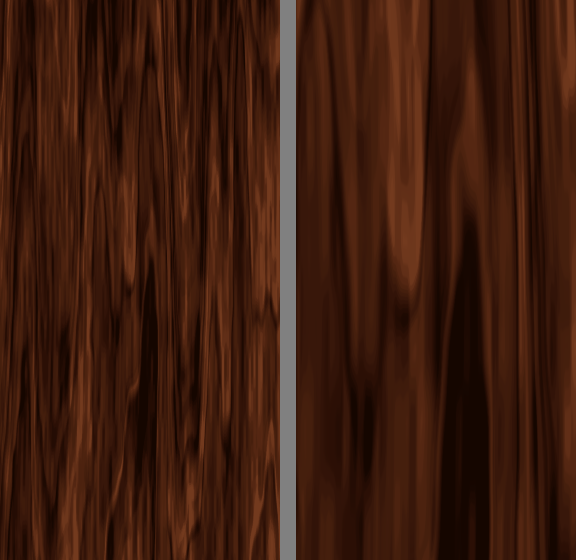
Left: the whole. Right: its middle third, enlarged.
Write a WebGL 1 fragment shader that draws this texture.

```glsl
precision highp float;
// Dark walnut veneer: a stretched height field is sliced into growth rings,
// so its ridges and hollows become long pointed cathedral flames.
// Broad streaks and crisp fibres are added, then toned through six browns.

uniform vec2 u_resolution;

// Palette, darkest to lightest
const vec3 UMBER    = vec3(0.115, 0.037, 0.008);
const vec3 COFFEE   = vec3(0.17, 0.06, 0.02);
const vec3 WALNUT   = vec3(0.22, 0.09, 0.04);
const vec3 CHESTNUT = vec3(0.27, 0.12, 0.05);
const vec3 RUSSET   = vec3(0.33, 0.15, 0.07);
const vec3 COPPER   = vec3(0.43, 0.215, 0.11);

// Feature scales, in cells per canvas width (x across, y along the grain)
const vec2 FLAME_SCALE  = vec2(8.5, 0.27);
const vec2 STREAK_SCALE = vec2(15.0, 0.22);
const vec2 WAVE_SCALE   = vec2(25.0, 1.4);
const vec2 RIPPLE_SCALE = vec2(60.0, 9.0);
const vec2 STRAND_SCALE = vec2(58.0, 1.3);
const vec2 FIBRE_SCALE  = vec2(115.0, 8.0);

const float FLAME_SLOPE   = 0.27;  // drift along the grain that closes flames
const float WAVE_AMOUNT   = 0.11;
const float RIPPLE_AMOUNT = 0.04;
const float BAND_COUNT    = 1.4;   // broad light and dark bands per height
const float RING_COUNT    = 17.0;  // growth rings per height
const float LINE_RATIO    = 1.6;   // fine lines per growth ring
const float FIBRE_LEAN    = 0.012; // how far fibres bend with the flames

// Contrast of each layer, in palette steps
const float STREAK_GAIN = 2.7;
const float BAND_GAIN   = 0.6;
const float RING_GAIN   = 3.0;
const float LINE_GAIN   = 2.4;
const float STRAND_GAIN = 2.4;
const float FIBRE_GAIN  = 2.5;
const float MEAN_TONE   = 2.2;
const float FOOT_GLOW   = 0.35;    // extra light toward the lower edge
const float FLATNESS    = 0.8;     // how strongly tones gather into patches
const float PATCHES_PER_STEP = 2.0;

const float TAU = 6.28319;
const vec2 SOFT = vec2(1.0);
const vec2 CRISP = vec2(1.8, 1.3);  // edge steepness across and along

float hash(vec2 p) {
  vec3 q = fract(vec3(p.xyx) * 0.1031);
  q += dot(q, q.yzx + 33.33);
  return fract((q.x + q.y) * q.z);
}

// Value noise centred on zero, with adjustable edge steepness
float noise(vec2 p, vec2 steepness) {
  vec2 cell = floor(p);
  vec2 f = clamp((fract(p) - 0.5) * steepness + 0.5, 0.0, 1.0);
  f = f * f * (3.0 - 2.0 * f);
  float low = mix(hash(cell), hash(cell + vec2(1.0, 0.0)), f.x);
  float high = mix(hash(cell + vec2(0.0, 1.0)), hash(cell + vec2(1.0)), f.x);
  return mix(low, high, f.y) - 0.5;
}

// One-dimensional profile, chosen by an integer seed
float profile(float v, float seed) {
  return noise(vec2(v, seed), CRISP);
}

float grainHeight(vec2 p) {
  float h = noise(p * FLAME_SCALE + vec2(17.3, 5.6), SOFT);
  h += 0.35 * noise(p * FLAME_SCALE * 2.1 + vec2(41.7, 23.2), SOFT);
  h += WAVE_AMOUNT * noise(p * WAVE_SCALE + 71.4, SOFT);
  h += RIPPLE_AMOUNT * noise(p * RIPPLE_SCALE + 93.8, SOFT);
  return h + FLAME_SLOPE * p.y;
}

vec3 palette(float tone) {
  vec3 c = mix(UMBER, COFFEE, clamp(tone, -0.6, 1.0));
  c = mix(c, WALNUT, clamp(tone - 1.0, 0.0, 1.0));
  c = mix(c, CHESTNUT, clamp(tone - 2.0, 0.0, 1.0));
  c = mix(c, RUSSET, clamp(tone - 3.0, 0.0, 1.0));
  return max(mix(c, COPPER, clamp(tone - 4.0, 0.0, 1.2)), 0.0);
}

vec3 wood(vec2 p) {
  // Gentle sideways sway keeps the grain from running dead straight
  p.x += 0.02 * noise(vec2(p.x * 2.0, p.y * 1.1) + 7.9, SOFT);
  float h = grainHeight(p);

  // Broad streaks and growth rings
  float tone = MEAN_TONE + FOOT_GLOW * (1.0 - p.y);
  tone += STREAK_GAIN * noise(p * STREAK_SCALE + vec2(31.2, 11.4), CRISP);
  tone += BAND_GAIN * cos(TAU * h * BAND_COUNT);
  tone += RING_GAIN * profile(h * RING_COUNT + 90.0, 8.0);
  tone += LINE_GAIN * profile(h * RING_COUNT * LINE_RATIO + 140.0, 13.0);

  // Fibres
  vec2 leaning = p + vec2(FIBRE_LEAN * h, 0.0);
  tone += STRAND_GAIN * noise(leaning * STRAND_SCALE + 57.1, CRISP);
  tone += FIBRE_GAIN * noise(leaning * FIBRE_SCALE + 19.5, CRISP);

  // Gather tones into flat patches with narrow soft edges
  float level = tone * PATCHES_PER_STEP;
  float flatLevel = floor(level) + smoothstep(0.3, 0.7, fract(level));
  return palette(mix(tone, flatLevel / PATCHES_PER_STEP, FLATNESS));
}

void main() {
  // Average a 2 by 2 grid inside each pixel to smooth the edges
  vec3 sum = vec3(0.0);
  for (int j = 0; j < 2; j++) {
    for (int i = 0; i < 2; i++) {
      vec2 offset = vec2(float(i), float(j)) * 0.4 - 0.2;
      sum += wood((gl_FragCoord.xy + offset) / u_resolution.x);
    }
  }
  gl_FragColor = vec4(sum * 0.25, 1.0);
}
```
